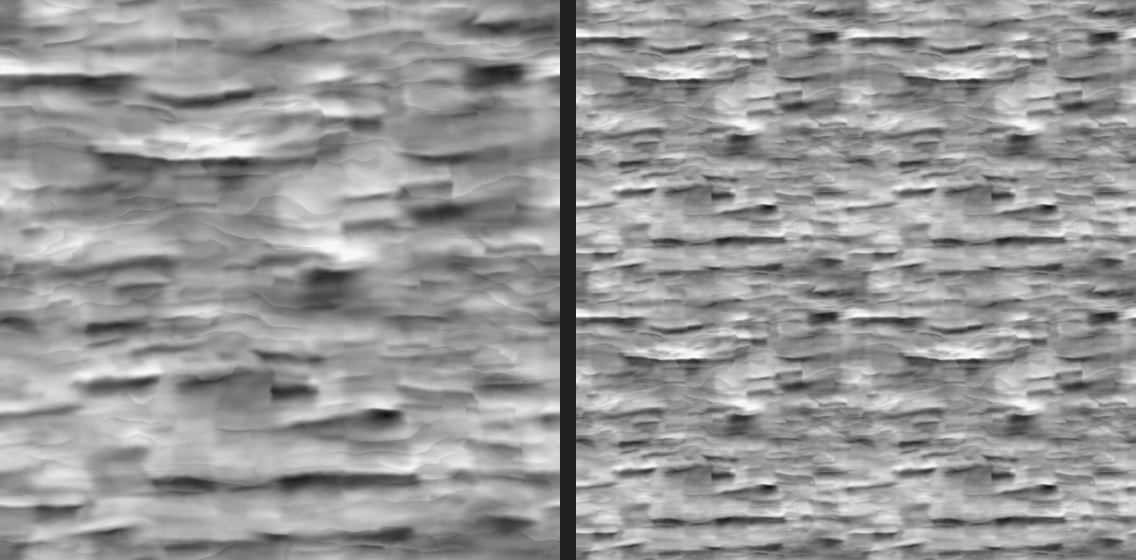
Left, the tile; right, the same tile 2 across and 2 down.
Reproduce this texture map procedurally as a WebGL 1 fragment shader.

```glsl
precision highp float;
// Tileable grey height map of layered, slightly tilted slate ledges.
uniform vec2 u_resolution;

const float BASE_GREY = 0.642;
const float SHADOW_GAIN = 1.4;
const float LIGHT_GAIN = 0.7;

float hash(vec2 cell, float seed) {
  vec3 p = fract(vec3(cell.xyx + seed * 7.31) * vec3(0.1031, 0.1030, 0.0973));
  p += dot(p, p.yzx + 33.33);
  return fract((p.x + p.y) * p.z);
}

// Value noise on a whole-number grid; sharpness 0 is smooth, near 1 is blocky.
float tileNoise(vec2 uv, vec2 grid, vec2 sharpness, float seed) {
  vec2 p = uv * grid;
  vec2 cell = floor(p);
  vec2 f = clamp((p - cell - 0.5) / (1.0 - sharpness) + 0.5, 0.0, 1.0);
  f = f * f * f * (f * (f * 6.0 - 15.0) + 10.0);
  vec2 a = mod(cell, grid);
  vec2 b = mod(cell + 1.0, grid);
  float low = mix(hash(a, seed), hash(vec2(b.x, a.y), seed), f.x);
  float high = mix(hash(vec2(a.x, b.y), seed), hash(b, seed), f.x);
  return mix(low, high, f.y);
}

float smoothNoise(vec2 uv, vec2 grid, float seed) {
  return tileNoise(uv, grid, vec2(0.0), seed);
}

float tileFbm(vec2 uv, vec2 grid, float seed) {
  float sum = 0.0;
  float weight = 0.5;
  for (int i = 0; i < 4; i++) {
    sum += weight * (smoothNoise(uv, grid, seed + float(i)) - 0.5);
    grid *= 2.0;
    weight *= 0.5;
  }
  return sum;
}

// One ledge: lit face above a lip, shadow fading out below it.
float ledgeProfile(vec2 d, float halfWidth, float depth, float lip, vec2 endSoftness) {
  float ends = smoothstep(-halfWidth, -halfWidth + endSoftness.x, d.x)
             * smoothstep(halfWidth, halfWidth - endSoftness.y, d.x);
  float height = abs(d.y) / depth;
  float face = LIGHT_GAIN * exp(-0.4 * height * height);
  float shadow = -SHADOW_GAIN * exp(-0.5 * height * height);
  float fade = 1.0 - smoothstep(0.6, 1.0, abs(d.y));
  return mix(shadow, face, smoothstep(-lip, lip, d.y)) * ends * fade;
}

// Scattered ledges, one per grid cell, with random size, tilt and strength.
float ledges(vec2 uv, vec2 grid, float lipScale, float seed) {
  vec2 p = uv * grid;
  vec2 home = floor(p);
  float sum = 0.0;
  for (int j = -1; j <= 1; j++) {
    for (int i = -1; i <= 1; i++) {
      vec2 cell = home + vec2(float(i), float(j));
      vec2 id = mod(cell, grid);
      vec2 jitter = vec2(hash(id, seed), hash(id, seed + 1.0)) - 0.5;
      vec2 d = p - cell - 0.5 - 0.6 * jitter;
      float slope = mix(-0.06, 0.14, hash(id, seed + 2.0));
      d.y -= slope * d.x * grid.y / grid.x;
      float halfWidth = mix(0.3, 0.72, hash(id, seed + 3.0));
      float depth = mix(0.16, 0.36, hash(id, seed + 4.0));
      vec2 softness = mix(vec2(0.06), vec2(0.5),
                          vec2(hash(id, seed + 5.0), hash(id, seed + 6.0)));
      float lip = lipScale * mix(0.5, 1.7, hash(id, seed + 8.0));
      float strength = hash(id, seed + 7.0);
      sum += strength * strength * ledgeProfile(d, halfWidth, depth, lip, softness);
    }
  }
  return sum;
}

// Broken bedding steps: a sawtooth across the layers, bright just above each lip.
float strata(vec2 uv, float layers, float seed) {
  float bend = 3.0 * tileFbm(uv, vec2(6.0, 9.0), seed);
  float f = fract(uv.y * layers + bend);
  float step01 = (1.0 - f) * smoothstep(0.0, 0.12, f);
  float mask = smoothstep(0.45, 0.8, smoothNoise(uv, vec2(8.0, 21.0), seed + 5.0));
  return mask * (step01 - 0.45);
}

// Thin broken lines along the middle contour of a stretched noise.
float cracks(vec2 uv, vec2 grid, float width, float seed) {
  float contour = abs(smoothNoise(uv, grid, seed) - 0.5);
  float mask = smoothstep(0.5, 0.8, smoothNoise(uv, vec2(7.0, 11.0), seed + 1.0));
  return mask * (1.0 - smoothstep(0.0, width, contour));
}

// Bends the strata without breaking the wrap.
vec2 warp(vec2 uv) {
  float sway = smoothNoise(uv, vec2(3.0, 5.0), 60.0) - 0.5;
  float ripple = tileFbm(uv, vec2(9.0, 15.0), 61.0);
  float shift = tileFbm(uv, vec2(5.0, 18.0), 66.0);
  return uv + vec2(0.06 * shift, 0.03 * sway + 0.024 * ripple);
}

void main() {
  vec2 uv = gl_FragCoord.xy / u_resolution;
  vec2 rock = warp(uv);
  // Broad relief and flat slabs
  float grey = BASE_GREY;
  grey += 0.5 * tileFbm(rock, vec2(5.0, 14.0), 1.0);
  grey += 0.21 * (tileNoise(rock, vec2(9.0, 22.0), vec2(0.7, 0.4), 10.0) - 0.5);
  grey += 0.10 * (tileNoise(rock, vec2(17.0, 36.0), vec2(0.6, 0.4), 11.0) - 0.5);
  // Ledges from large to small
  grey += 0.32 * ledges(rock, vec2(4.0, 10.0), 0.08, 20.0);
  grey += 0.28 * ledges(rock, vec2(7.0, 17.0), 0.13, 30.0);
  grey += 0.13 * ledges(rock, vec2(13.0, 31.0), 0.2, 40.0);
  // Bedding steps, fine streaks, cracks and upright joints
  grey += 0.11 * strata(rock, 26.0, 80.0);
  float rough = smoothstep(0.3, 0.8, smoothNoise(rock, vec2(6.0, 13.0), 50.0));
  grey += 0.13 * rough * tileFbm(rock, vec2(20.0, 64.0), 51.0);
  grey -= 0.04 * cracks(rock, vec2(5.0, 27.0), 0.05, 70.0);
  grey -= 0.02 * cracks(rock, vec2(16.0, 9.0), 0.04, 73.0);
  gl_FragColor = vec4(vec3(clamp(grey, 0.05, 0.97)), 1.0);
}
```
